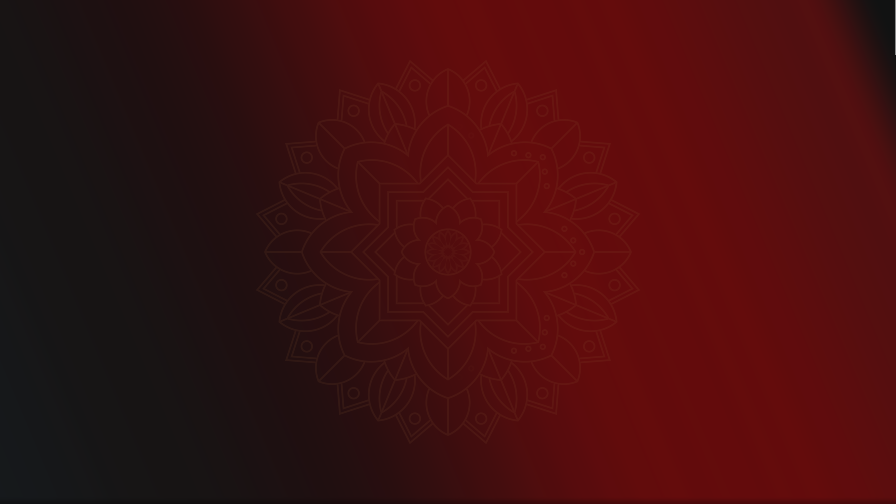
A WebGL 1 fragment shader for this background:

```glsl
precision highp float;

uniform vec2 u_resolution;

const float TAU = 6.2831853;

// Backdrop colours, from lower left to upper right
const vec3 SLATE = vec3(0.085, 0.097, 0.108);
const vec3 CHARCOAL = vec3(0.090, 0.080, 0.080);
const vec3 MAROON = vec3(0.120, 0.058, 0.063);
const vec3 CRIMSON = vec3(0.388, 0.045, 0.048);
const vec3 DUSKY_RED = vec3(0.320, 0.060, 0.062);
const vec3 CORNER_BLACK = vec3(0.065, 0.070, 0.070);
const vec3 EDGE_GREY = vec3(0.55);
const vec3 GOLD = vec3(0.55, 0.35, 0.20);

const float SLANT = 0.42;
const float STREAK_AMOUNT = 0.012;
const float INK_STRENGTH = 0.13;
const float HALF_LINE = 0.0008;

float hash(float n) {
  return fract(sin(n * 127.1) * 4375.85) * 2.0 - 1.0;
}

// One-dimensional gradient noise
float gradientNoise(float x) {
  float i = floor(x);
  float f = x - i;
  float u = f * f * f * (f * (f * 6.0 - 15.0) + 10.0);
  return mix(hash(i) * f, hash(i + 1.0) * (f - 1.0), u);
}

// Fold the plane into mirrored sectors: x is radial, y is sideways
vec2 foldSector(vec2 p, float count, float turn) {
  float span = TAU / count;
  float a = atan(p.y, p.x) - turn * span;
  a = abs(mod(a + 0.5 * span, span) - 0.5 * span);
  return length(p) * vec2(cos(a), sin(a));
}

// Pointed petal between two radii
float petal(vec2 p, float inner, float outer, float halfWidth) {
  float h = 0.5 * (outer - inner);
  float r = (h * h + halfWidth * halfWidth) / (2.0 * halfWidth);
  return length(vec2(p.x - inner - h, p.y + r - halfWidth)) - r;
}

float chevron(vec2 p, float tip) {
  return (p.x + p.y - tip) * 0.7071;
}

float stroke(float d, float px) {
  return 1.0 - smoothstep(0.0, px, abs(d) - HALF_LINE);
}

float vein(vec2 p, float inner, float outer, float px) {
  return stroke(length(vec2(p.x - clamp(p.x, inner, outer), p.y)), px);
}

// Hide the lines below a shape, then outline it
float cover(float ink, float d, float px) {
  return max(ink * smoothstep(-px, 0.0, d), stroke(d, px));
}

float mandala(vec2 q, float px) {
  vec2 gap = foldSector(q, 16.0, 0.5);
  vec2 odd = foldSector(q, 8.0, 0.5);
  vec2 even = foldSector(q, 8.0, 0.0);

  // Outer gables with rings
  float gable = max(dot(gap - vec2(0.386, 0.0), vec2(0.62, 0.785)), gap.y - 0.043);
  float ink = cover(0.0, gable, px);
  ink = max(ink, stroke(gable + 0.008, px));
  ink = max(ink, stroke(length(gap - vec2(0.337, 0.0)) - 0.0105, px));

  // Two sets of outer leaves
  ink = cover(ink, petal(odd, 0.22, 0.362, 0.043), px);
  ink = max(ink, stroke(petal(odd, 0.22, 0.345, 0.022), px));
  ink = max(ink, vein(odd, 0.22, 0.362, px));
  ink = cover(ink, petal(even, 0.235, 0.363, 0.043), px);
  ink = max(ink, vein(even, 0.25, 0.363, px));

  // Broad petals, with beads clearest on the right
  ink = cover(ink, petal(odd, 0.08, 0.275, 0.060), px);
  ink = max(ink, vein(odd, 0.20, 0.275, px));
  ink = cover(ink, petal(even, 0.07, 0.290, 0.080), px);
  for (int i = 0; i < 3; i++) {
    float k = float(i);
    vec2 bead = vec2(0.266 - 0.0175 * k, 0.023 * k);
    float ring = stroke(length(even - bead) - 0.0045, px);
    ink = max(ink, ring * smoothstep(0.0, 0.12, q.x));
  }
  ink = cover(ink, petal(even, 0.06, 0.253, 0.055), px);
  ink = max(ink, vein(even, 0.192, 0.253, px));

  // Nested star and inner flower
  for (int i = 0; i < 3; i++) {
    ink = cover(ink, chevron(even, 0.192 - 0.024 * float(i)), px);
  }
  ink = cover(ink, petal(odd, 0.025, 0.115, 0.026), px);
  ink = cover(ink, petal(even, 0.020, 0.092, 0.024), px);

  // Central rosette
  ink = cover(ink, length(q) - 0.045, px);
  vec2 small = foldSector(q, 16.0, 0.0);
  return max(ink, 0.6 * stroke(petal(small, 0.010, 0.042, 0.006), px));
}

vec3 backdrop(float s) {
  vec3 c = mix(SLATE, CHARCOAL, smoothstep(-1.10, -0.75, s));
  c = mix(c, MAROON, smoothstep(-0.75, -0.40, s));
  c = mix(c, CRIMSON, smoothstep(-0.50, 0.26, s));
  c = mix(c, DUSKY_RED, smoothstep(0.50, 0.90, s));
  c *= 1.0 + STREAK_AMOUNT * 4.0 * gradientNoise(s * 18.0);
  return mix(c, CORNER_BLACK, smoothstep(0.92, 1.07, s));
}

void main() {
  float px = 1.0 / u_resolution.y;
  vec2 q = (gl_FragCoord.xy - 0.5 * u_resolution) * px;
  vec3 color = backdrop(q.x + SLANT * q.y);
  color = mix(color, GOLD, INK_STRENGTH * mandala(q, px));

  // Dim lower border and pale sliver at the upper right
  color *= mix(0.75, 1.0, smoothstep(0.0, 0.015, q.y + 0.5));
  float side = 0.5 * u_resolution.x * px - q.x;
  float sliver = (1.0 - smoothstep(0.001, 0.001 + px, side)) * smoothstep(0.39, 0.39 + px, q.y);
  color = mix(color, EDGE_GREY, sliver);
  gl_FragColor = vec4(color, 1.0);
}
```
